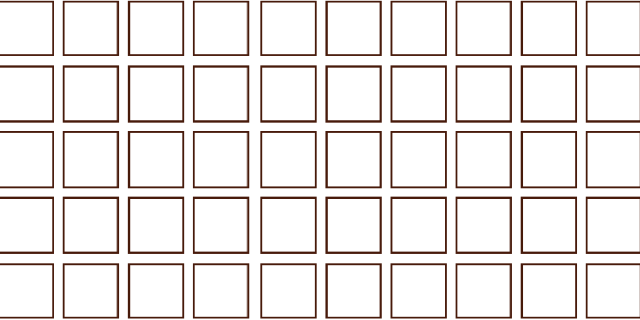
Write a Shadertoy shader that draws this pattern.

```glsl
// Grid of thin brown outlined squares on white, with slightly uneven line weights.

// Lengths are fractions of the canvas height; y runs down from the top.
const vec2 FIRST_CENTER = vec2(0.0807, 0.0887);
const vec2 PITCH = vec2(0.2034, 0.2051);
const vec2 HALF_SIZE = vec2(0.0880, 0.0895);
const float END_ROW_TRIM = 0.0033;   // first and last rows are a little shorter
const float SEAM_X = 0.7956;         // one gutter is wider than the others
const float SEAM_WIDTH = 0.0073;
const float LINE_WIDTH = 0.0056;
const float HEAVY_EXTRA = 0.0017;
const float WIDTH_JITTER = 0.0006;
const float FRINGE_WIDTH = 0.0030;
const float FRINGE_OPACITY = 0.42;
const vec3 PAPER = vec3(1.0);
const vec3 INK = vec3(0.28, 0.10, 0.04);

float hash(vec2 p) {
    return fract(sin(dot(p, vec2(127.1, 311.7))) * 43758.5453);
}

// Antialiased coverage of the rectangle between two corners.
float boxCoverage(vec2 p, vec2 low, vec2 high, float pixel) {
    vec2 span = clamp((p - low) / pixel + 0.5, 0.0, 1.0)
              - clamp((p - high) / pixel + 0.5, 0.0, 1.0);
    return span.x * span.y;
}

// Line width of one side, shared along a whole column or row.
float sideWidth(float index, float side, bool heavy) {
    float jitter = (hash(vec2(index, side)) - 0.5) * WIDTH_JITTER;
    return LINE_WIDTH + jitter + (heavy ? HEAVY_EXTRA : 0.0);
}

void mainImage(out vec4 fragColor, in vec2 fragCoord) {
    float pixel = 1.0 / iResolution.y;
    vec2 p = vec2(fragCoord.x, iResolution.y - fragCoord.y) * pixel;
    p.x -= SEAM_WIDTH * step(SEAM_X, p.x);

    // Cell index and position relative to its center
    vec2 cell = floor((p - FIRST_CENTER) / PITCH + 0.5);
    vec2 local = p - FIRST_CENTER - cell * PITCH;

    vec2 halfSize = HALF_SIZE;
    if (abs(cell.y - 2.0) > 1.5) halfSize.y -= END_ROW_TRIM;

    // Weights follow alternating columns and rows
    bool oddColumn = mod(cell.x, 2.0) > 0.5;
    bool oddRow = mod(cell.y, 2.0) > 0.5;
    bool thirdColumn = mod(cell.x, 3.0) > 1.5;
    vec2 lowWidth = vec2(sideWidth(cell.x, 1.0, thirdColumn),
                         sideWidth(cell.y, 2.0, oddRow));
    vec2 highWidth = vec2(sideWidth(cell.x, 3.0, false),
                          sideWidth(cell.y, 4.0, oddRow));

    // Frame is the outer square minus the inner one
    vec2 innerLow = lowWidth - halfSize;
    vec2 innerHigh = halfSize - highWidth;
    float outer = boxCoverage(local, -halfSize, halfSize, pixel);
    float frame = outer - boxCoverage(local, innerLow, innerHigh, pixel);

    // Pale fringe inside the right side of odd columns
    vec2 fringeLow = vec2(innerHigh.x - FRINGE_WIDTH, innerLow.y);
    float fringe = boxCoverage(local, fringeLow, innerHigh, pixel);
    fringe *= oddColumn ? FRINGE_OPACITY : 0.0;

    vec3 color = mix(PAPER, INK, clamp(frame + fringe, 0.0, 1.0));
    fragColor = vec4(color, 1.0);
}
```
